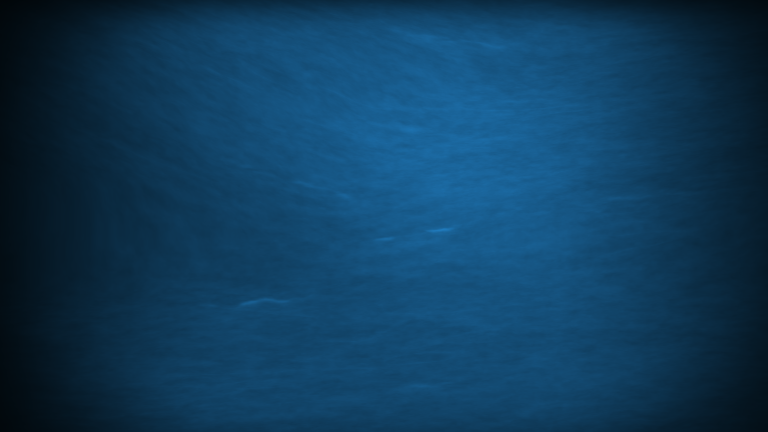
Write a WebGL 1 fragment shader that draws this background.

```glsl
precision highp float;
// Deep blue misty backdrop with an off-centre glow, fibrous streaks and dark edges.
uniform vec2 u_resolution;

const vec3 BLUE_TINT = vec3(0.170, 0.65, 1.0);

float hash(vec2 p) {
  p = fract(p * vec2(0.1031, 0.1137));
  p += dot(p, p.yx + 33.33);
  return fract((p.x + p.y) * p.x * 37.7);
}

float noise(vec2 p) {
  vec2 cell = floor(p);
  vec2 f = fract(p);
  f = f * f * (3.0 - 2.0 * f);
  float low = mix(hash(cell), hash(cell + vec2(1.0, 0.0)), f.x);
  float high = mix(hash(cell + vec2(0.0, 1.0)), hash(cell + 1.0), f.x);
  return mix(low, high, f.y);
}

// Layered noise centred on zero.
float fbm(vec2 p) {
  float sum = 0.0;
  float amplitude = 0.5;
  for (int i = 0; i < 4; i++) {
    sum += amplitude * (noise(p) - 0.5);
    p = mat2(1.9, 0.25, -0.25, 1.9) * p + 17.3;
    amplitude *= 0.6;
  }
  return sum;
}

// Thin broken crests along the middle level of the noise.
float fibres(vec2 p) {
  float crest = 1.0 - abs(2.0 * noise(p) - 1.0);
  return pow(crest, 6.0) * smoothstep(0.45, 0.8, noise(p * 0.37 + 9.1));
}

// Soft elliptical spot, tilted by a slope.
float spot(vec2 p, vec2 center, vec2 radius, float slope) {
  vec2 d = p - center;
  d.y -= slope * d.x;
  d /= radius;
  return exp(-dot(d, d));
}

// Fine curved wisp from start to end, with a faint veil below it.
float wisp(vec2 p, vec2 start, vec2 end, float sag, float width) {
  float t = (p.x - start.x) / (end.x - start.x);
  float d = p.y - mix(start.y, end.y, t) + sag * 4.0 * t * (1.0 - t);
  d += 0.020 * fbm(p * vec2(26.0, 18.0));
  float line = exp(-d * d / (width * width));
  float veil = d < 0.0 ? exp(d / (width * 5.0)) : line;
  float strands = smoothstep(0.15, 0.85, noise(p * vec2(40.0, 130.0))) * 1.3 + 0.25;
  float along = smoothstep(0.0, 0.55, t) * smoothstep(1.05, 0.75, t);
  return along * strands * mix(veil, line, 0.55);
}

// Streak coordinates that fall towards a pivot, then rise to its right.
vec2 flow(vec2 p) {
  float x = p.x - mix(0.45, 0.68, smoothstep(0.5, 0.95, p.y));
  float fall = smoothstep(0.3, 0.6, p.y);
  float valley = sqrt(x * x + 0.01);
  float bend = mix(0.09 * x, 0.37 * valley - 0.13 * x, fall);
  return vec2(p.x, p.y - bend);
}

float vignette(vec2 p) {
  float sides = smoothstep(-0.12, 0.33, p.x) * smoothstep(1.22, 0.69, p.x);
  float ends = smoothstep(-0.30, 0.10, p.y) * smoothstep(1.10, 0.91, p.y);
  vec2 corner = abs(p - 0.5) * 2.0;
  return sides * ends * (1.0 - 0.4 * smoothstep(0.95, 1.4, length(corner)));
}

void main() {
  vec2 uv = gl_FragCoord.xy / u_resolution;

  // Broad light and shade
  float light = 0.395;
  light += 0.20 * spot(uv, vec2(0.59, 0.66), vec2(0.25, 0.32), -0.15);
  light -= 0.07 * spot(uv, vec2(0.29, 0.48), vec2(0.17, 0.19), -0.5);
  light += 0.03 * spot(uv, vec2(0.62, 0.22), vec2(0.30, 0.22), 0.0);

  // Flowing streaks, fibres and fine grain
  vec2 streak = flow(uv);
  streak.y += 0.025 * fbm(uv * vec2(7.0, 8.0));
  float broad = fbm(streak * vec2(6.0, 22.0));
  float fine = fbm(streak * vec2(30.0, 80.0) + 31.0);
  float grain = fbm(streak * vec2(95.0, 120.0) + 57.0);
  float threads = fibres(streak * vec2(11.0, 50.0) + 5.0);
  light *= 1.0 + 0.11 * broad + 0.16 * fine + 0.11 * grain + 0.05 * threads;

  // Brighter wisps
  light += 0.12 * wisp(uv, vec2(0.44, 0.435), vec2(0.625, 0.488), 0.006, 0.0035);
  light += 0.10 * wisp(uv, vec2(0.22, 0.285), vec2(0.42, 0.318), 0.004, 0.004);
  light += 0.05 * wisp(uv, vec2(0.24, 0.665), vec2(0.50, 0.52), 0.008, 0.006);
  light += 0.04 * wisp(uv, vec2(0.68, 0.515), vec2(1.00, 0.565), -0.005, 0.005);
  light += 0.05 * wisp(uv, vec2(0.48, 0.085), vec2(0.61, 0.125), 0.004, 0.004);
  light += 0.04 * wisp(uv, vec2(0.48, 0.935), vec2(0.68, 0.885), 0.003, 0.004);

  vec3 color = BLUE_TINT * light * vignette(uv) + vec3(0.0, 0.008, 0.012);
  gl_FragColor = vec4(color, 1.0);
}
```
